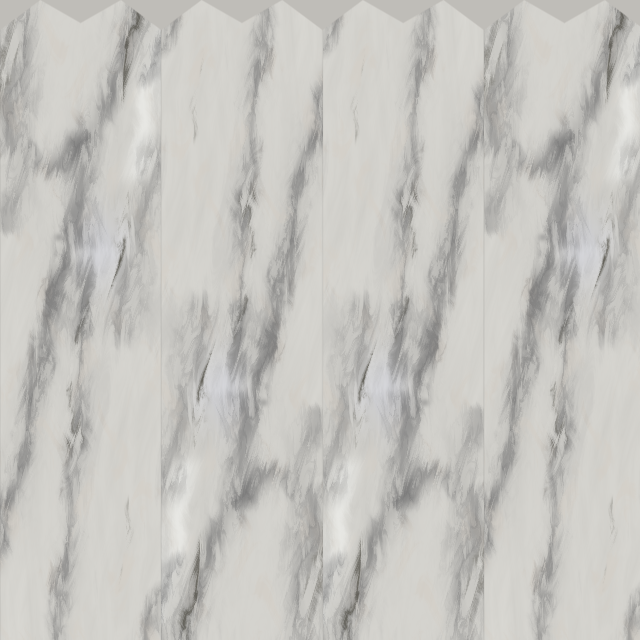
Give the GLSL for this texture, as a Shadertoy shader.

```glsl
// Four tall marble planks with pointed tops on a plain grey ground.
// One plank is built from tapered veins, warped by layered sines and broken up
// by cellular noise; the two middle planks are the same one turned half round.

const float PI = 3.14159265;
const float PLANK_WIDTH = 0.252;
const vec3 GROUND = vec3(0.75, 0.74, 0.72);
const vec3 STONE = vec3(0.835, 0.83, 0.81);
const vec3 WARM_STONE = vec3(0.83, 0.805, 0.77);
const vec3 WHITE_STONE = vec3(0.91, 0.91, 0.895);
const vec3 COOL_STONE = vec3(0.85, 0.855, 0.88);
const vec3 VEIN_GREY = vec3(0.37, 0.37, 0.375);
const vec3 CRACK_BROWN = vec3(0.27, 0.26, 0.22);

vec2 hash2(vec2 p) {
    p = vec2(dot(p, vec2(127.1, 311.7)), dot(p, vec2(269.5, 183.3)));
    return fract(sin(p) * 43758.5);
}

// Warped, rotated sine octaves, roughly -1 to 1
float layeredSines(vec2 p) {
    float sum = 0.0, amp = 0.6;
    for (int i = 0; i < 6; i++) {
        p += 0.7 * sin(p.yx * 1.3 + float(i) * 1.7);
        sum += amp * sin(p.x) * cos(p.y);
        p = mat2(1.6, 1.1, -1.1, 1.6) * p;
        amp *= 0.58;
    }
    return sum;
}

// Gap between the nearest two cell points: zero on cell borders
float cellGap(vec2 p) {
    vec2 cell = floor(p), f = fract(p);
    float near = 9.0, next = 9.0;
    for (int y = -1; y <= 1; y++)
    for (int x = -1; x <= 1; x++) {
        vec2 o = vec2(x, y);
        float d = length(o + hash2(cell + o) - f);
        next = min(next, max(near, d));
        near = min(near, d);
    }
    return next - near;
}

// Bowed band running down from a to b, soft at both ends
float vein(vec2 p, vec2 a, vec2 b, float bow, float width) {
    float t = (a.y - p.y) / (a.y - b.y);
    float centre = mix(a.x, b.x, t) + bow * sin(PI * clamp(t, 0.0, 1.0));
    float d = abs(p.x - centre) / width;
    float ends = smoothstep(-0.08, 0.06, t) * (1.0 - smoothstep(0.94, 1.08, t));
    return ends * (0.8 * exp(-d * d) + 0.2 * exp(-0.7 * d));
}

float blob(vec2 p, vec2 centre, vec2 radius) {
    vec2 d = (p - centre) / radius;
    return exp(-dot(d, d));
}

// Main veins; p spans 0 to 1 across and up the plank
float broadVeins(vec2 p) {
    float v = 0.65 * vein(p, vec2(0.14, 1.05), vec2(0.09, 0.77), 0.0, 0.09);
    v += 0.40 * vein(p, vec2(0.17, 0.77), vec2(0.02, 0.64), 0.0, 0.10);
    v += 0.90 * vein(p, vec2(0.88, 1.05), vec2(0.48, 0.76), 0.08, 0.065);
    v += 0.75 * vein(p, vec2(0.48, 0.79), vec2(0.52, 0.62), 0.0, 0.09);
    v += 0.95 * vein(p, vec2(0.43, 0.66), vec2(-0.02, 0.13), 0.02, 0.055);
    v += 0.75 * vein(p, vec2(0.53, 0.58), vec2(0.31, -0.05), 0.05, 0.045);
    v += 0.45 * vein(p, vec2(0.98, 0.78), vec2(0.76, 0.47), 0.0, 0.09);
    v += 0.60 * vein(p, vec2(1.03, 1.05), vec2(0.93, 0.88), 0.0, 0.05);
    v += 0.60 * vein(p, vec2(0.98, 0.08), vec2(0.91, -0.03), 0.0, 0.04);
    v += 0.50 * blob(p, vec2(0.32, 0.745), vec2(0.13, 0.014));
    return v + 0.45 * blob(p, vec2(0.46, 0.54), vec2(0.13, 0.05));
}

float hairCracks(vec2 p) {
    float v = 0.75 * vein(p, vec2(0.79, 0.70), vec2(0.66, 0.54), 0.02, 0.018);
    v += 0.60 * vein(p, vec2(0.84, 1.02), vec2(0.73, 0.83), 0.04, 0.015);
    v += 0.35 * vein(p, vec2(0.55, 0.53), vec2(0.47, 0.30), -0.05, 0.013);
    v += 0.35 * vein(p, vec2(0.08, 0.97), vec2(0.0, 0.82), 0.0, 0.022);
    return v + 0.25 * vein(p, vec2(0.80, 0.22), vec2(0.77, 0.09), 0.0, 0.015);
}

// q is in canvas units from the lower left of the plank
vec3 marble(vec2 q) {
    vec2 grain = vec2(q.x - 0.12 * q.y, 0.2 * q.y);
    float wander = layeredSines(vec2(q.x, 0.5 * q.y) * 60.0);
    float cloud = layeredSines(grain * 38.0 + 4.0);
    float streak = layeredSines(grain * 120.0 + 9.0);
    vec2 unit = vec2(q.x / PLANK_WIDTH, q.y);
    vec2 p = unit + vec2(0.055, 0.012) * wander + vec2(0.02, 0.006) * streak;

    // Pale body with warm, white and cool areas
    vec3 col = STONE + 0.022 * cloud + 0.012 * streak;
    col = mix(col, WARM_STONE, 0.5 * smoothstep(0.2, 0.8, wander));
    col = mix(col, WHITE_STONE, vein(p, vec2(1.0, 0.97), vec2(0.84, 0.72), 0.0, 0.06));
    col = mix(col, COOL_STONE, 0.8 * blob(p, vec2(0.62, 0.61), vec2(0.14, 0.06)));

    // Broken grey veins, faint streaks and dark cracks
    float gap = cellGap(vec2(grain.x * 48.0, q.y * 17.0) + 0.6 * vec2(wander, streak));
    float mottle = 0.3 + 0.75 * smoothstep(-0.4, 0.5, streak);
    mottle += 0.4 * (1.0 - smoothstep(0.0, 0.3, gap));
    float shade = broadVeins(p) * mottle;
    shade += 0.13 * smoothstep(0.0, 0.8, cloud + 0.4 * streak) * smoothstep(0.2, 0.7, unit.x);
    shade += 0.5 * blob(unit, vec2(0.366, 0.629), vec2(0.025, 0.006));
    col = mix(col, VEIN_GREY, 0.85 * (1.0 - exp(-shade)));
    return mix(col, CRACK_BROWN, hairCracks(p) * smoothstep(-0.5, 0.4, streak));
}

void mainImage(out vec4 fragColor, in vec2 fragCoord) {
    vec2 uv = fragCoord / iResolution.xy;
    float pixel = 1.0 / min(iResolution.x, iResolution.y);
    float index = floor(uv.x / PLANK_WIDTH);
    vec2 q = vec2(uv.x - index * PLANK_WIDTH, uv.y);
    float sideGap = min(q.x, PLANK_WIDTH - q.x);

    // Half turn for the middle pair
    bool turned = index == 1.0 || index == 2.0;
    vec3 col = marble(turned ? vec2(PLANK_WIDTH, 1.0) - q : q);
    col *= 1.0 - 0.05 * (1.0 - smoothstep(0.0005, 0.0005 + pixel, sideGap));

    // Two points on top of each plank, with deeper notches at the seams
    float notch = abs(fract(2.0 * uv.x / PLANK_WIDTH) - 0.5) * 2.0;
    float depth = notch * (sideGap < 0.25 * PLANK_WIDTH ? 0.047 : 0.036);
    float above = (uv.y - 1.0 + depth) * 0.83;
    col = mix(col, GROUND, smoothstep(-pixel, pixel, above));
    fragColor = vec4(col, 1.0);
}
```
